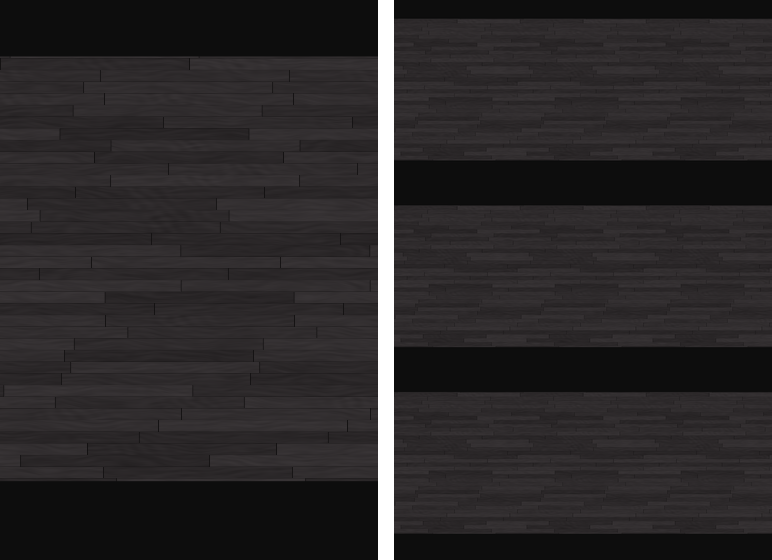
Left: one tile. Right: repeated 3 by 3.
Reproduce this texture procedurally as a WebGL 2 fragment shader.

```glsl
#version 300 es
precision highp float;
// Dark stained plank floor with staggered joints, between two black bands.
uniform vec2 u_resolution;
out vec4 fragColor;

const float TAU = 6.2831853;
const float ROWS = 48.0;             // plank rows over the full canvas height
const float PLANKS = 2.0;            // planks across each row
const vec2 FLOOR_SPAN = vec2(0.1406, 0.8992);
const vec3 BAND_COLOR = vec3(0.05);
const vec3 DARK_WOOD = vec3(0.130, 0.118, 0.122);
const vec3 LIGHT_WOOD = vec3(0.240, 0.223, 0.230);
const vec3 GAP_COLOR = vec3(0.065, 0.058, 0.060);

float hash(vec2 p) {
  vec3 q = fract(vec3(p.xyx) * 0.1031);
  q += dot(q, q.yzx + 33.33);
  return fract((q.x + q.y) * q.z);
}

float valueNoise(vec2 p) {
  vec2 cell = floor(p);
  vec2 f = fract(p);
  f = f * f * (3.0 - 2.0 * f);
  float low = mix(hash(cell), hash(cell + vec2(1.0, 0.0)), f.x);
  float high = mix(hash(cell + vec2(0.0, 1.0)), hash(cell + 1.0), f.x);
  return mix(low, high, f.y);
}

// Coverage of a line, softened over one pixel
float lineMask(float dist, float halfWidth, float pixel) {
  return 1.0 - smoothstep(halfWidth - 0.5 * pixel, halfWidth + 0.5 * pixel, dist);
}

// Layered sines that bend the grain along a plank
float grainBend(float along, float seed) {
  float bend = 0.0;
  float amount = 0.5;
  float freq = 5.0;
  for (int i = 0; i < 3; i++) {
    bend += amount * sin(along * freq + seed * TAU * float(i + 1));
    amount *= 0.5;
    freq *= 2.1;
  }
  return bend;
}

// Curved growth rings, arched around a random heart on the plank
float growthRings(vec2 p, float seed, float arch) {
  vec2 heart = vec2(0.2 + 0.6 * seed, arch);
  vec2 d = p - heart;
  float field = 1.8 * p.y + grainBend(p.x, seed);
  field += (arch - 0.5) * 9.0 * d.x * d.x + 1.2 * d.y * d.y;
  field += 0.7 * valueNoise(p * vec2(7.0, 2.0) + seed * 91.0);
  return sin(TAU * field);
}

// Fine fibres stretched along the plank
float fibres(vec2 p, float seed) {
  float slope = 0.5 * grainBend(p.x, seed);
  float coarse = valueNoise(vec2(p.x * 9.0, (p.y + slope) * 5.0) + seed * 173.0);
  float fine = valueNoise(vec2(p.x * 22.0, (p.y + slope) * 11.0) + seed * 257.0);
  return 0.6 * coarse + 0.4 * fine - 0.5;
}

// Slanted ripples gathered in one part of a plank
float rippleFigure(vec2 p, float seed) {
  float spread = (p.x - 0.25 - 0.5 * seed) / 0.16;
  float phase = p.x * 75.0 + p.y * 4.0 + 3.0 * valueNoise(p * vec2(9.0, 2.0) + seed * 37.0);
  return exp(-spread * spread) * sin(phase);
}

vec3 plankColor(vec2 local, vec2 id) {
  float seed = hash(id + 7.3);
  float arch = hash(id + 19.7);
  float tone = 0.22 + 0.48 * hash(id + 41.1);
  tone += 0.055 * growthRings(local, seed, arch);
  tone += 0.34 * fibres(local, seed);
  tone += 0.07 * step(0.72, hash(id + 63.9)) * rippleFigure(local, arch);
  return mix(DARK_WOOD, LIGHT_WOOD, clamp(tone, 0.0, 1.0));
}

void main() {
  vec2 uv = gl_FragCoord.xy / u_resolution;
  vec2 pixel = 1.0 / u_resolution;

  // Each row slides by its own offset; plank numbers wrap at the side edges
  float row = floor(uv.y * ROWS);
  float slide = uv.x * PLANKS + hash(vec2(row, 5.0));
  vec2 id = vec2(mod(floor(slide), PLANKS), row);
  vec2 local = vec2(fract(slide), fract(uv.y * ROWS));
  vec3 color = plankColor(local, id);

  // Thin seams between rows and darker butt joints
  vec2 edge = min(local, 1.0 - local) / vec2(PLANKS, ROWS);
  float seam = lineMask(edge.y, 0.0005, pixel.y);
  float joint = lineMask(edge.x, 0.0011, pixel.x);
  color = mix(color, GAP_COLOR, max(0.4 * seam, 0.9 * joint));

  // Black bands meet across the top and bottom edges
  float inside = smoothstep(-0.5, 0.5, (uv.y - FLOOR_SPAN.x) / pixel.y)
               * smoothstep(-0.5, 0.5, (FLOOR_SPAN.y - uv.y) / pixel.y);
  fragColor = vec4(mix(BAND_COLOR, color, inside), 1.0);
}
```
